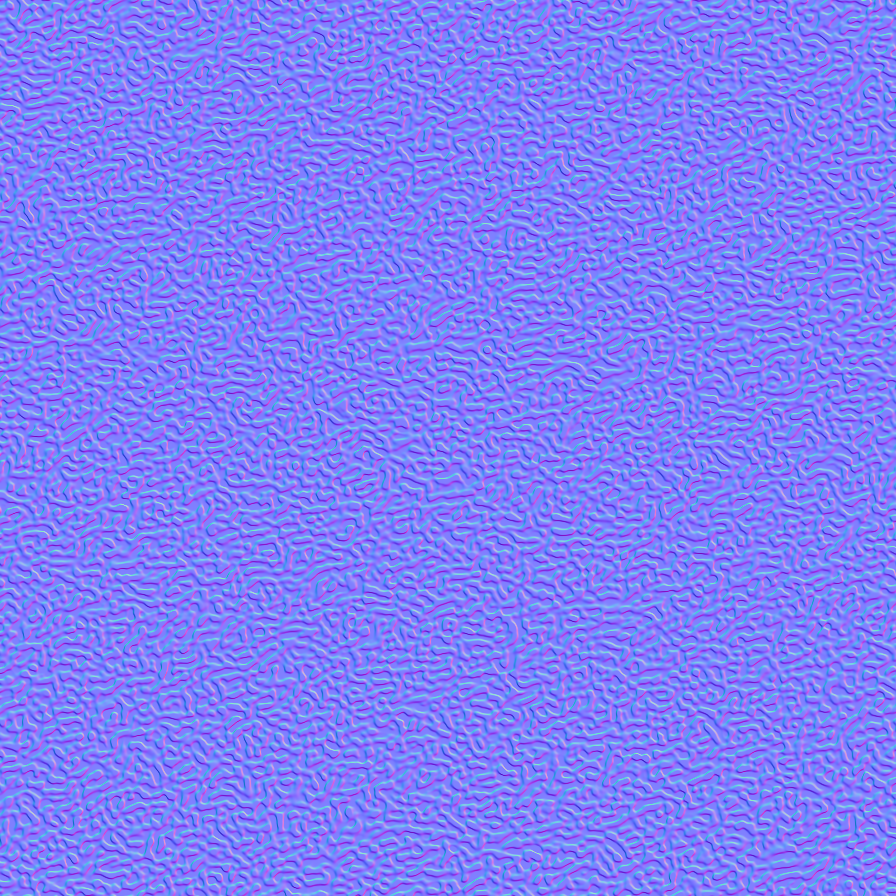
Give the GLSL for this texture map, as a Shadertoy shader.

```glsl
// Tangent-space normal map of a fine, wrinkled leather-like grain.
// Scattered wave packets sum to a labyrinth height field with an exact slope;
// a soft step flattens its tops and valleys, leaving rounded worm-like edges.

#define CELLS 64.0        // packet cells across the canvas
#define WAVES 1.15        // wave periods per cell
#define PACKETS 3         // wave packets in each cell
#define TILT 1.82         // main wave direction, in radians
#define DIRECTION_BIAS 0.7 // 0 = all directions equally likely
#define STEP_LEVEL 0.12   // height at which the edges lie
#define STEP_WIDTH 0.75   // softness of the edges
#define RELIEF 0.64       // steepness of the edges

const float PI = 3.14159265;

// Three random values in 0..1 from a cell and a packet index
vec3 hash3(vec3 p) {
    p = fract(p * vec3(0.1031, 0.1030, 0.0973));
    p += dot(p, p.yxz + 33.33);
    return fract((p.xxy + p.yxx) * p.zyx);
}

// Returns the slope in xy and the height in z, scaled to about unit variance
vec3 labyrinth(vec2 p) {
    vec2 cell = floor(p);
    float waveNumber = 2.0 * PI * WAVES;
    vec3 sum = vec3(0.0);

    for (int y = -1; y <= 1; y++)
    for (int x = -1; x <= 1; x++)
    for (int i = 0; i < PACKETS; i++) {
        vec2 home = cell + vec2(x, y);
        vec3 place = hash3(vec3(home + 17.0, float(i) * 7.0 + 3.0));
        vec3 shape = hash3(vec3(home + 131.0, float(i) * 11.0 + 59.0));

        // Smooth round window, zero beyond one cell
        vec2 d = p - home - place.xy;
        float inside = max(1.0 - dot(d, d), 0.0);
        float window = inside * inside * inside;
        vec2 windowSlope = -6.0 * d * inside * inside;

        // Plane wave, turned at random around the main direction
        float turn = 2.0 * shape.x - 1.0;
        turn *= pow(abs(turn) + 1e-4, DIRECTION_BIAS);
        float angle = TILT + 0.5 * PI * turn;
        vec2 wave = waveNumber * vec2(cos(angle), sin(angle));
        float phase = dot(wave, d) + 2.0 * PI * shape.y;

        sum.z += window * cos(phase);
        sum.xy += windowSlope * cos(phase) - window * wave * sin(phase);
    }
    sum.xy /= waveNumber;
    return sum / sqrt(float(PACKETS) * PI / 14.0);
}

void mainImage(out vec4 fragColor, in vec2 fragCoord) {
    vec2 uv = fragCoord / iResolution.y;
    vec3 field = labyrinth(uv * CELLS);

    // Derivative of the soft step: steep at the level, flat away from it
    float offset = (field.z - STEP_LEVEL) / STEP_WIDTH;
    vec2 slope = RELIEF * field.xy * exp(-offset * offset);

    // Encode the unit normal as colour
    vec3 normal = normalize(vec3(-slope, 1.0));
    fragColor = vec4(0.5 + 0.5 * normal, 1.0);
}
```
